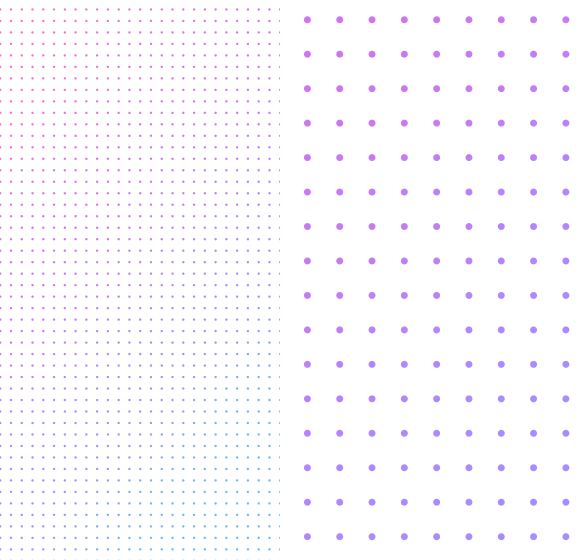
Left, the full canvas; right, a detail of the centre.
Write a WebGL 2 fragment shader that draws this pattern.

```glsl
#version 300 es
precision highp float;
// Fine grid of round dots on white, tinted diagonally from pink through violet to sky blue.

#define GRID vec2(26.0, 48.75)    // repeats across and down
#define PHASE vec2(0.02, 0.927)   // first dot centre, in cells
#define DOT_RADIUS 0.0041         // fraction of the canvas width
#define FADE_DIR vec2(0.345, 0.655)
#define PAPER vec3(1.0)
#define PINK vec3(1.0, 0.44, 0.78)
#define ORCHID vec3(0.83, 0.45, 0.94)
#define VIOLET vec3(0.66, 0.55, 1.0)
#define SKY vec3(0.44, 0.72, 0.98)

uniform vec2 u_resolution;
out vec4 fragColor;

// Tint along the diagonal: 0 at the top left, 1 at the bottom right.
vec3 dotTint(float t) {
  vec3 tint = mix(PINK, ORCHID, smoothstep(0.08, 0.38, t));
  tint = mix(tint, VIOLET, smoothstep(0.32, 0.62, t));
  return mix(tint, SKY, smoothstep(0.62, 0.82, t));
}

void main() {
  vec2 uv = gl_FragCoord.xy / u_resolution;

  // Nearest dot centre, in canvas fractions
  vec2 cell = floor(uv * GRID - PHASE + 0.5);
  vec2 center = (cell + PHASE) / GRID;

  // Round dot, measured in canvas widths, with a one-pixel soft edge
  vec2 offset = (uv - center) * vec2(1.0, u_resolution.y / u_resolution.x);
  float edge = (DOT_RADIUS - length(offset)) * u_resolution.x;
  float coverage = clamp(edge + 0.5, 0.0, 1.0);

  // One flat tint per dot
  float diagonal = dot(vec2(center.x, 1.0 - center.y), FADE_DIR);
  fragColor = vec4(mix(PAPER, dotTint(diagonal), coverage), 1.0);
}
```
